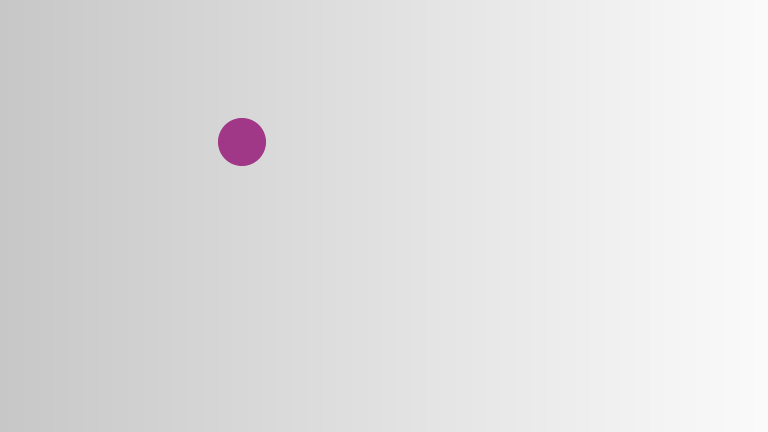
Write a WebGL 1 fragment shader that draws this background.

```glsl
precision highp float;

uniform vec2 u_resolution;

void main() {
    vec2 uv = gl_FragCoord.xy / u_resolution;
    float aspect = u_resolution.x / u_resolution.y;

    // Horizontal grey gradient
    vec3 color = vec3(mix(0.78, 0.982, uv.x));

    // Flat disc, measured in canvas heights
    vec2 offset = (uv - vec2(0.3151, 0.6713)) * vec2(aspect, 1.0);
    float discDistance = length(offset) - 0.0556;
    float pixel = 1.0 / u_resolution.y;
    float coverage = 1.0 - smoothstep(-0.6 * pixel, 0.6 * pixel, discDistance);
    vec3 magenta = vec3(0.627, 0.216, 0.53);
    color = mix(color, magenta, coverage);

    gl_FragColor = vec4(color, 1.0);
}
```
